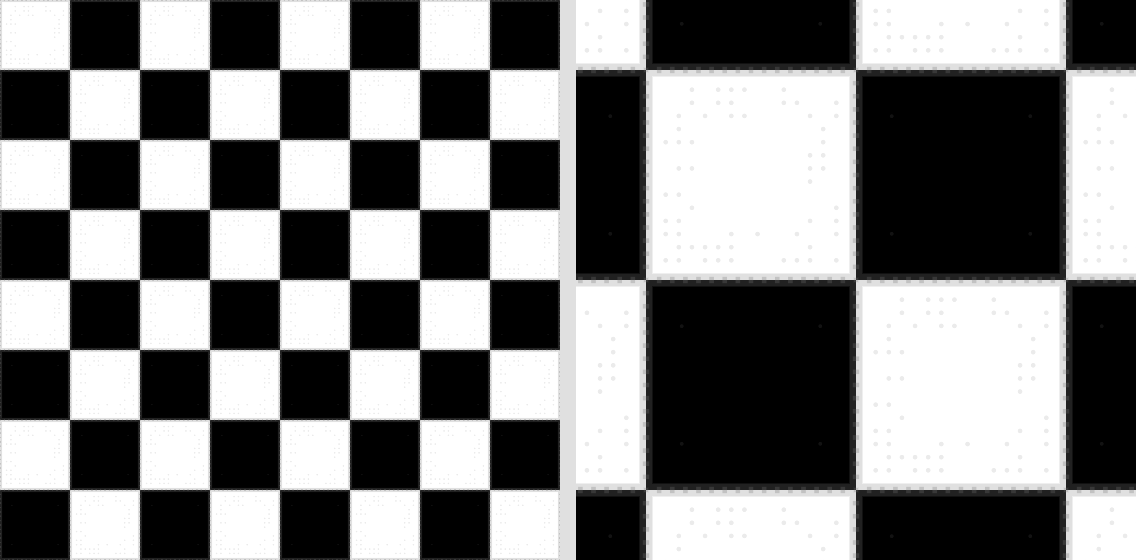
Left: the whole. Right: its middle third, enlarged.
Reproduce this pattern procedurally as a three.js fragment shader.

```glsl
varying vec2 vUv;

float hash(vec2 p) {
  return fract(sin(dot(p, vec2(127.1, 311.7))) * 43758.5453);
}

// Antialiased coverage of the region where distance < radius
float inside(float distance, float radius, float aa) {
  return 1.0 - smoothstep(radius - aa, radius + aa, distance);
}

// Faint specks on a fine grid, kept to a band around the square's middle
float lightSpecks(vec2 cell, float aa) {
  vec2 grid = cell * 16.0;
  vec2 id = floor(grid);
  vec2 fromMiddle = abs(id - 7.5);
  float ring = max(fromMiddle.x, fromMiddle.y);
  float band = step(4.0, ring) * step(ring, 7.0);
  float kept = step(0.55, hash(id));
  return band * kept * inside(length(fract(grid) - 0.5) / 16.0, 0.011, aa);
}

// One speck near each corner of a dark square
float darkSpecks(vec2 cell, float aa) {
  return inside(length(abs(cell - 0.5) - vec2(0.33, 0.28)), 0.009, aa);
}

void main() {
  // Eight by eight squares, dark at the lower left
  vec2 board = vUv * 8.0;
  vec2 cell = fract(board);
  vec2 id = floor(board);
  float aa = 0.5 * max(fwidth(board.x), fwidth(board.y));
  float side = mod(id.x + id.y, 2.0) * 2.0 - 1.0;

  // Distance to the nearest edge, and position along that edge
  vec2 fromMiddle = abs(cell - 0.5);
  float edge = 0.5 - max(fromMiddle.x, fromMiddle.y);
  float along = fromMiddle.x > fromMiddle.y ? cell.y : cell.x;

  // Soft rim with a beaded outer line
  float rim = inside(edge, 0.031, aa);
  float beads = smoothstep(0.2, 0.7, cos(along * 6.28319 * 16.0));
  float line = inside(edge, 0.0156, aa) * beads;

  float light = 1.0 - 0.12 * rim - 0.12 * line;
  light -= 0.08 * lightSpecks(cell, aa);
  float dark = 0.13 * rim + 0.09 * line;
  dark += 0.07 * darkSpecks(cell, aa);

  float tone = mix(dark, light, smoothstep(-aa, aa, edge * side));
  gl_FragColor = vec4(vec3(tone), 1.0);
}
```
